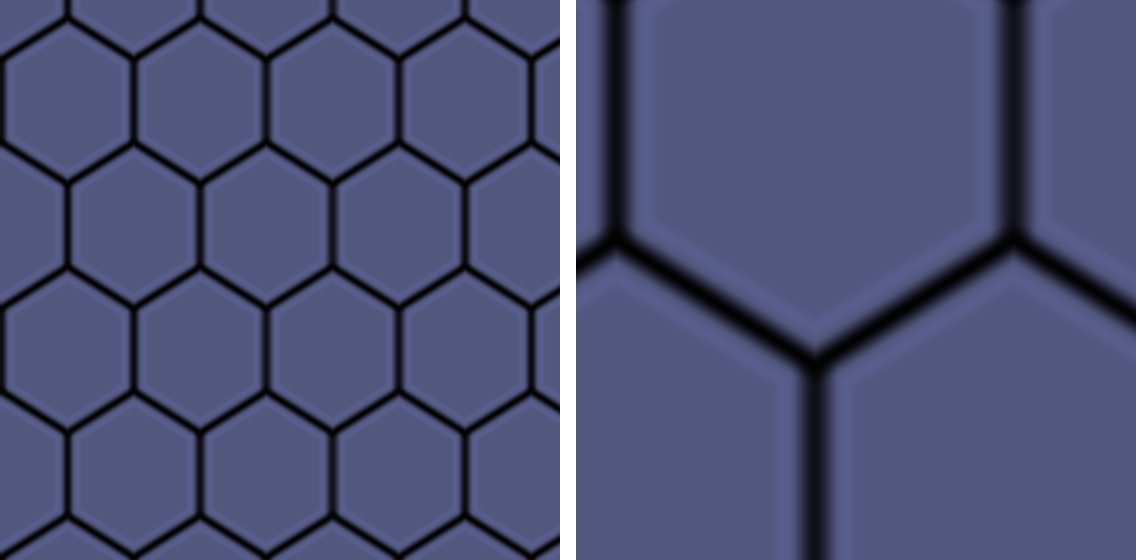
Left: the whole. Right: its middle third, enlarged.
Reproduce this pattern procedurally as a WebGL 1 fragment shader.

```glsl
precision highp float;
// Slate blue honeycomb of slightly tall hexagons with soft black outlines.
// Two interleaved rectangular lattices give the nearest cell; edge distances
// are inked, with uneven softness in the upright lines and a faint pale rim.

uniform vec2 u_resolution;

#define PITCH vec2(0.2366, 0.2222)        // column and row spacing
#define ORIGIN vec2(0.1207, 0.8197)       // centre of one cell
#define FILL_COLOR vec3(0.320, 0.340, 0.496)
#define LINE_COLOR vec3(0.008, 0.008, 0.012)
#define RIM_COLOR vec3(0.028, 0.030, 0.056)
#define LINE_REACH 0.0128                 // line centre to clear fill
#define SOFT_REACH 0.0160                 // the same for the softest uprights
#define SOFT_INK 0.80                     // peak ink of the softest uprights
#define GRAIN 128.0                       // grid that sets upright softness
#define RIM_OFFSET 0.0185
#define RIM_WIDTH 0.0050

// Offset from the centre of the nearest hexagon.
vec2 hexOffset(vec2 p) {
  vec2 span = vec2(PITCH.x, 2.0 * PITCH.y);
  vec2 a = mod(p + 0.5 * span, span) - 0.5 * span;
  vec2 b = mod(p, span) - 0.5 * span;
  // Undo the vertical stretch before comparing distances.
  vec2 regular = vec2(1.0, 0.8660 * PITCH.x / PITCH.y);
  vec2 ra = a * regular;
  vec2 rb = b * regular;
  return dot(ra, ra) < dot(rb, rb) ? a : b;
}

// Distances inward from the upright edge (x) and the slanted edge (y).
vec2 edgeDistances(vec2 q) {
  vec2 normal = normalize(vec2(PITCH.y / 3.0, PITCH.x * 0.5));
  float slant = normal.y * PITCH.y * 2.0 / 3.0 - dot(normal, abs(q));
  return max(vec2(0.5 * PITCH.x - abs(q.x), slant), 0.0);
}

// Softness of an upright line from where it falls on the grain.
float uprightSoftness(float lineX) {
  return abs(2.0 * fract(lineX * GRAIN) - 1.0);
}

float inkAt(float d, float reach) {
  return 1.0 - smoothstep(0.0, reach, d);
}

void main() {
  float size = min(u_resolution.x, u_resolution.y);
  vec2 p = gl_FragCoord.xy / size;
  vec2 q = hexOffset(p - ORIGIN);
  vec2 d = edgeDistances(q);

  // Ink of both edge kinds, merged so the joints thicken a little.
  float pixel = 1.5 / size;
  float side = q.x < 0.0 ? -0.5 : 0.5;
  float soft = uprightSoftness(p.x - q.x + side * PITCH.x);
  float uprightReach = max(mix(LINE_REACH, SOFT_REACH, soft), pixel);
  float upright = mix(0.95, SOFT_INK, soft) * inkAt(d.x, uprightReach);
  float slant = inkAt(d.y, max(LINE_REACH, pixel));
  float ink = 1.0 - (1.0 - upright) * (1.0 - slant);

  // Pale rim just inside the outline.
  float rimPos = (min(d.x, d.y) - RIM_OFFSET) / RIM_WIDTH;
  vec3 fill = FILL_COLOR + RIM_COLOR * exp(-rimPos * rimPos);

  gl_FragColor = vec4(mix(fill, LINE_COLOR, ink), 1.0);
}
```
